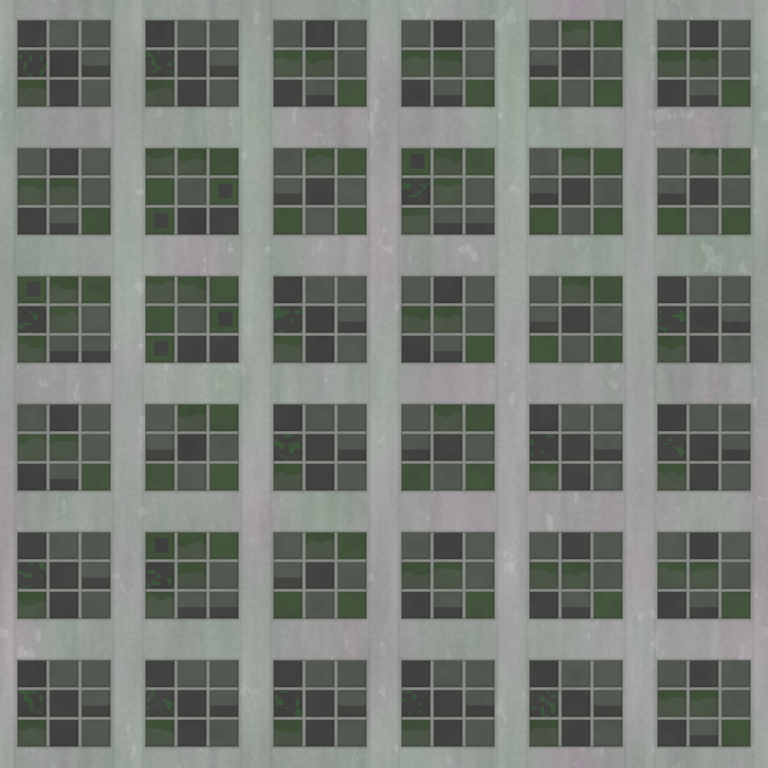
Give the GLSL for this texture, as a Shadertoy shader.

```glsl
// Weathered concrete facade: 6 x 6 windows of 3 x 3 panes between flat pilasters.
// Each window picks a pane layout by hash; glass tints, stains and streaks come
// from value noise that wraps at the canvas edge, so the tile is seamless.

const float REPEATS = 6.0;
const vec2 WINDOW_CENTRE = vec2(0.5, 0.504);   // lengths in units of one bay
const vec2 WINDOW_HALF = vec2(0.367, 0.342);
const vec2 PANE_PITCH = vec2(0.25, 0.2315);
const vec2 PANE_HALF = vec2(0.111, 0.103);
const float FRAME_LINE = 0.010;
const float PILASTER_HALF = 0.112;

const vec3 CONCRETE = vec3(0.610, 0.620, 0.608);
const vec3 MULLION = vec3(0.535, 0.545, 0.525);
const vec3 FRAME = vec3(0.430, 0.440, 0.420);
const vec3 GLASS_DARK = vec3(0.255, 0.258, 0.252);
const vec3 GLASS_GREY = vec3(0.322, 0.343, 0.314);
const vec3 GLASS_GREEN = vec3(0.262, 0.325, 0.235);
const vec3 PINK_STAIN = vec3(0.028, -0.012, 0.020);

// Pane rows, top to bottom, one digit per pane:
// 0 dark, 1 grey, 2 green, 3 half blind, 4 mossy top, 5 flecked, 6 dark patch
const int LAYOUT_ROWS[15] = int[15](
    101, 441, 32,   11, 503, 401,   142, 301, 212,   442, 216, 600,   642, 541, 433);

float hash(vec2 p) {
    uvec2 u = uvec2(ivec2(p)) * uvec2(1597334673u, 3812015801u);
    uint n = (u.x ^ u.y) * 1597334673u;
    n = (n ^ (n >> 15)) * 2246822519u;
    return float((n ^ (n >> 13)) >> 8) / 16777216.0;
}

// Value noise over the unit canvas with a whole number of cells
float noise(vec2 uv, vec2 cells, float seed) {
    vec2 p = uv * cells, i = floor(p), f = fract(p);
    f = f * f * (3.0 - 2.0 * f);
    vec2 a = mod(i, cells) + seed * 517.0, b = mod(i + 1.0, cells) + seed * 517.0;
    return mix(mix(hash(a), hash(vec2(b.x, a.y)), f.x),
               mix(hash(vec2(a.x, b.y)), hash(b), f.x), f.y);
}

float fbm(vec2 uv, vec2 cells, float seed) {
    float sum = 0.0, weight = 0.5;
    for (int k = 0; k < 4; k++) {
        sum += weight * noise(uv, cells, seed + float(k));
        cells *= 2.0;
        weight *= 0.5;
    }
    return sum / 0.9375;
}

float box(vec2 p, vec2 halfSize) {
    vec2 d = abs(p) - halfSize;
    return length(max(d, 0.0)) + min(max(d.x, d.y), 0.0);
}

float cover(float d, float aa) { return smoothstep(aa, -aa, d); }

vec3 concrete(vec2 uv, vec2 bay, float aa) {
    float stain = fbm(uv, vec2(9.0, 7.0), 1.0) - 0.5;
    float streak = fbm(uv, vec2(72.0, 8.0), 7.0) - 0.5;
    float grain = noise(uv, vec2(256.0), 13.0) - 0.5;
    float tint = fbm(uv, vec2(12.0, 6.0), 17.0) - 0.5;
    float chips = smoothstep(0.70, 0.82, fbm(uv, vec2(60.0, 40.0), 23.0));
    vec3 col = CONCRETE + 0.07 * stain + 0.07 * streak + 0.025 * grain + 0.05 * chips;
    col += PINK_STAIN * (3.0 * tint - 0.1);
    // Pilaster face and its soft edge line
    float d = 0.5 - abs(bay.x - 0.5) - PILASTER_HALF;
    col += mix(-0.008, 0.012, cover(d, aa));
    return col - 0.028 * cover(abs(d) - 0.008, aa + 0.006);
}

vec3 glass(vec2 uv, vec2 p, int kind, float rnd, float aa) {
    float cloud = fbm(uv, vec2(48.0), 31.0) - 0.5;
    float ragged = 0.5 * (noise(uv, vec2(96.0, 24.0), 37.0) - 0.5);
    vec3 col = GLASS_GREY;
    if (kind == 0 || kind == 5) col = GLASS_DARK;
    if (kind == 2 || kind == 6) col = GLASS_GREEN;
    if (kind == 3) col = mix(GLASS_GREY, GLASS_DARK, cover(p.y + 0.15, aa));
    if (kind == 4) {
        float moss = cover(0.1 - p.y + ragged + 0.4 * rnd, aa);
        col = mix(mix(GLASS_GREY, GLASS_GREEN, 0.45), GLASS_GREEN - 0.015, moss);
    }
    if (kind == 5) {
        float fleck = smoothstep(0.66, 0.80, noise(uv, vec2(150.0, 192.0), 41.0));
        col = mix(col, GLASS_GREEN + vec3(-0.02, 0.05, 0.0), 0.7 * fleck);
    }
    if (kind == 6) col = mix(col, GLASS_DARK, cover(box(p - vec2(0.1, 0.05), vec2(0.5, 0.55)), aa));
    col += vec3(0.03, 0.05, 0.03) * cloud + 0.012 * (rnd - 0.5);
    // Shadow along the rebate, deeper at the right and bottom
    float shade = smoothstep(0.80, 0.98, max(p.x, -p.y)) + 0.5 * smoothstep(0.86, 1.0, max(-p.x, p.y));
    return col * (1.0 - 0.13 * shade);
}

void mainImage(out vec4 fragColor, in vec2 fragCoord) {
    vec2 uv = fragCoord / iResolution.xy;
    vec2 bay = fract(uv * REPEATS), bayId = floor(uv * REPEATS);
    float aa = 0.7 * REPEATS / min(iResolution.x, iResolution.y);
    vec2 q = bay - WINDOW_CENTRE;

    // Wall, window frame and mullions
    vec3 col = concrete(uv, bay, aa);
    float window = box(q, WINDOW_HALF);
    col *= 1.0 - 0.06 * smoothstep(0.025, 0.0, window);
    col = mix(col, FRAME, cover(window, aa));
    float wear = noise(uv, vec2(90.0), 47.0) - 0.5;
    col = mix(col, MULLION + 0.04 * wear, cover(window + FRAME_LINE, aa));

    // Panes, laid out by the variant chosen for this bay
    vec2 pane = clamp(floor(q / PANE_PITCH + 1.5), 0.0, 2.0);
    vec2 local = q - (pane - 1.0) * PANE_PITCH;
    float pick = hash(bayId + vec2(61.0, 83.0));
    int variant = pick < 0.32 ? 0 : pick < 0.58 ? 1 : pick < 0.82 ? 2 : pick < 0.91 ? 3 : 4;
    int row = LAYOUT_ROWS[variant * 3 + 2 - int(pane.y)];
    int kind = (pane.x < 0.5 ? row / 100 : pane.x < 1.5 ? row / 10 : row) % 10;
    float rnd = hash(bayId * 3.0 + pane + 211.0);
    float d = box(local, PANE_HALF);
    col = mix(col, FRAME, 0.8 * cover(d - 0.006, aa));
    col = mix(col, glass(uv, local / PANE_HALF, kind, rnd, aa / PANE_HALF.y), cover(d, aa));
    fragColor = vec4(col, 1.0);
}
```
